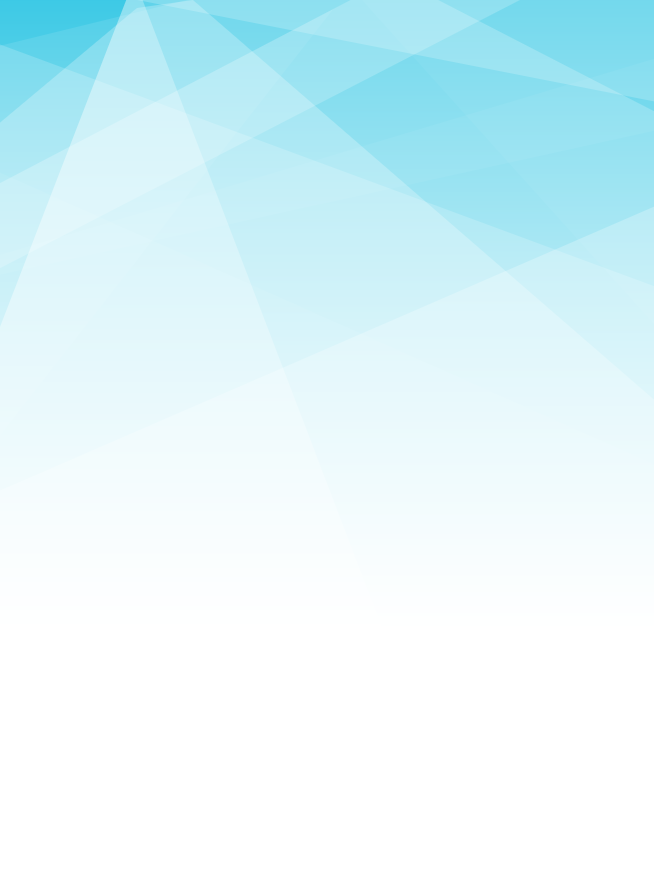
Write a WebGL 1 fragment shader that draws this background.

```glsl
precision highp float;
// Pale cyan backdrop: a vertical tint that fades to white, crossed by
// translucent light beams. Each beam is an intersection of half-planes
// and thins the tint wherever it falls.
uniform vec2 u_resolution;

// Soft coverage of the half-plane below the line a-b when b is to the
// right of a, and above it when b is to the left (y points down).
float side(vec2 p, vec2 a, vec2 b) {
  vec2 along = normalize(b - a);
  vec2 q = p - a;
  float dist = along.x * q.y - along.y * q.x;
  return clamp(dist * u_resolution.x + 0.5, 0.0, 1.0);
}

// Share of tint left after a beam of the given strength.
float dim(float strength, float cover) {
  return 1.0 - strength * cover;
}

void main() {
  // Canvas widths, measured from the top left corner.
  vec2 uv = gl_FragCoord.xy / u_resolution;
  vec2 p = vec2(uv.x, (1.0 - uv.y) * 1.37);

  // Vertical fade
  float tint = clamp(1.0 - p.y / 0.965, 0.0, 1.0);

  // Narrow cone from the upper left
  float coneLeft = side(p, vec2(0.0, 0.5), vec2(0.193, 0.0));
  float cone = coneLeft * side(p, vec2(0.218, 0.0), vec2(0.545, 0.857));
  tint *= dim(0.28, cone);

  // Wide cone with a slanted top
  float wide = side(p, vec2(0.0, 0.1875), vec2(0.218, 0.005))
             * side(p, vec2(0.295, 0.0), vec2(1.0, 0.611))
             * side(p, vec2(0.218, 0.011), vec2(0.295, 0.0));
  tint *= dim(0.25, wide);

  // Broad sheets falling to the right and to the left
  tint *= dim(0.18, side(p, vec2(0.0, 0.068), vec2(1.0, 0.4375)));
  tint *= dim(0.25, side(p, vec2(0.0, 0.75), vec2(1.0, 0.316)));
  float wedge = side(p, vec2(0.67, 0.0), vec2(1.0, 0.17)) * coneLeft;
  tint *= dim(0.18, wedge);

  // Shallow veil along the top edge
  tint *= dim(0.2, side(p, vec2(1.0, 0.155), vec2(0.21, 0.0)));

  // Diagonal band from the top to the left edge
  float bandTop = side(p, vec2(0.0, 0.28), vec2(0.536, 0.0));
  float band = bandTop * side(p, vec2(0.795, 0.0), vec2(0.0, 0.41));
  tint *= dim(0.2, band);

  // Faint overlaps
  tint *= dim(0.1, side(p, vec2(0.0, 0.07), vec2(0.196, 0.022)));
  tint *= dim(0.06, bandTop * side(p, vec2(0.45, 0.09), vec2(0.02, 0.64)));
  tint *= dim(0.06, side(p, vec2(0.0, 0.264), vec2(1.0, 0.71)));
  tint *= dim(0.05, side(p, vec2(0.0, 0.39), vec2(1.0, 0.09))
                  * side(p, vec2(1.0, 0.2), vec2(0.0, 0.42)));
  tint *= dim(0.04, wedge * side(p, vec2(0.86, 0.34), vec2(0.65, 0.107)));

  vec3 cyan = vec3(0.24, 0.79, 0.9);
  gl_FragColor = vec4(mix(vec3(1.0), cyan, tint), 1.0);
}
```
